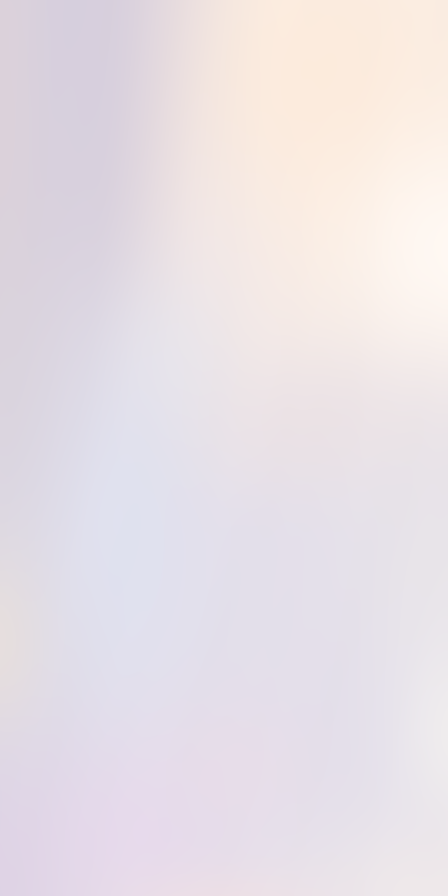
A Shadertoy shader for this background:

```glsl
// A soft pastel backdrop: cool lilac at the left, warm cream at the upper right
// and a pale violet haze below. Two broad gradients form the ground, elliptical
// Gaussian glows tint it, and layered sines add faint slanted streaks.

#define LILAC vec3(0.850, 0.815, 0.865)
#define CREAM vec3(0.980, 0.930, 0.890)
#define HAZE vec3(0.890, 0.873, 0.918)
#define SHADE vec3(0.865, 0.852, 0.902)
#define PEACH vec3(0.992, 0.915, 0.850)
#define PEARL vec3(1.000, 0.975, 0.955)
#define PERIWINKLE vec3(0.875, 0.885, 0.940)
#define ORCHID vec3(0.905, 0.850, 0.925)
#define ROSE vec3(0.937, 0.875, 0.893)
#define STREAK_STRENGTH 0.0022

// Tints the colour inside a soft ellipse; centre and radius are canvas fractions.
void glow(inout vec3 color, vec2 p, vec2 centre, vec2 radius, vec3 tint, float amount) {
    vec2 d = (p - centre) / radius;
    color = mix(color, tint, amount * exp(-dot(d, d)));
}

vec3 ground(vec2 p) {
    float slant = p.x + 0.12 * (0.8 - p.y);
    vec3 upper = mix(LILAC, CREAM, smoothstep(0.20, 0.62, slant));
    vec3 lower = mix(SHADE, HAZE, smoothstep(0.0, 0.32, p.x));
    return mix(lower, upper, smoothstep(0.38, 0.80, p.y));
}

float streaks(vec2 p) {
    float across = p.x - 0.35 * p.y;
    float sum = 0.0;
    float weight = 0.5;
    float frequency = 23.0;
    for (int i = 0; i < 3; i++) {
        sum += weight * sin(across * frequency + 2.0 * sin(p.y * 7.0 + float(i)));
        frequency *= 1.9;
        weight *= 0.6;
    }
    return sum;
}

void mainImage(out vec4 fragColor, in vec2 fragCoord) {
    vec2 p = fragCoord / iResolution.xy;
    vec3 color = ground(p);

    // Cool and dusty bands along the upper left
    glow(color, p, vec2(0.17, 0.96), vec2(0.13, 0.25), vec3(0.832, 0.808, 0.868), 0.6);
    glow(color, p, vec2(0.00, 0.88), vec2(0.08, 0.30), vec3(0.868, 0.826, 0.848), 0.6);
    glow(color, p, vec2(0.00, 0.58), vec2(0.20, 0.18), vec3(0.852, 0.826, 0.862), 0.7);

    // Warm light at the upper right
    glow(color, p, vec2(0.72, 0.88), vec2(0.26, 0.18), PEACH, 0.75);
    glow(color, p, vec2(1.02, 0.72), vec2(0.26, 0.13), PEARL, 0.95);

    // Blush, pale and periwinkle transitions through the middle
    glow(color, p, vec2(0.50, 0.70), vec2(0.17, 0.14), vec3(0.950, 0.912, 0.915), 0.55);
    glow(color, p, vec2(0.38, 0.59), vec2(0.14, 0.10), vec3(0.915, 0.907, 0.927), 0.6);
    glow(color, p, vec2(0.70, 0.52), vec2(0.25, 0.07), vec3(0.922, 0.878, 0.888), 0.5);
    glow(color, p, vec2(1.00, 0.38), vec2(0.24, 0.14), vec3(0.920, 0.905, 0.908), 0.6);
    glow(color, p, vec2(0.28, 0.40), vec2(0.16, 0.20), PERIWINKLE, 0.85);
    glow(color, p, vec2(-0.01, 0.28), vec2(0.11, 0.11), vec3(0.912, 0.878, 0.860), 0.8);

    // Mauve, orchid and rose along the bottom
    glow(color, p, vec2(0.03, 0.03), vec2(0.20, 0.13), vec3(0.867, 0.818, 0.890), 0.85);
    glow(color, p, vec2(0.30, 0.06), vec2(0.22, 0.11), ORCHID, 0.85);
    glow(color, p, vec2(0.53, 0.14), vec2(0.17, 0.08), vec3(0.917, 0.862, 0.908), 0.55);
    glow(color, p, vec2(0.52, -0.02), vec2(0.25, 0.05), ROSE, 0.85);

    // Pale light at the lower right edge
    glow(color, p, vec2(1.03, 0.18), vec2(0.14, 0.12), vec3(0.950, 0.940, 0.936), 0.85);
    glow(color, p, vec2(0.96, 0.00), vec2(0.28, 0.09), vec3(0.943, 0.918, 0.917), 0.8);

    color += STREAK_STRENGTH * streaks(p);
    fragColor = vec4(clamp(color, 0.0, 1.0), 1.0);
}
```
